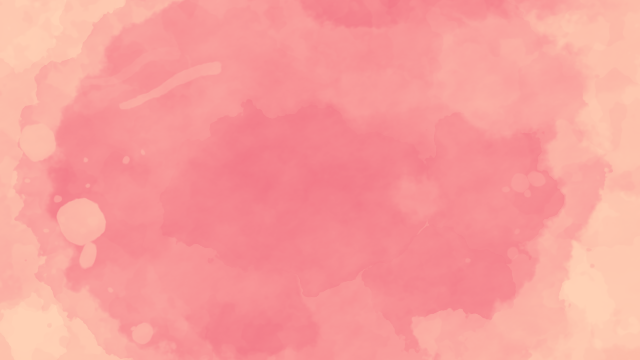
This background is drawn by a Shadertoy shader. Its source:

```glsl
// Layered watercolour washes in rose and cream, with pale drops and brush streaks.
// Noise-warped ellipses set one pigment tone, which a five-colour ramp turns to paint.
// Positions are in canvas heights, measured from the lower left.

const vec3 CREAM  = vec3(1.00, 0.82, 0.71);
const vec3 PEACH  = vec3(0.99, 0.74, 0.665);
const vec3 SALMON = vec3(0.98, 0.645, 0.625);
const vec3 PINK   = vec3(0.97, 0.565, 0.58);
const vec3 ROSE   = vec3(0.95, 0.48, 0.535);

const float PAPER_TONE  = 0.24;  // pigment on bare paper
const float WARP_AMOUNT = 0.13;  // raggedness of the wash edges
const float CLOUD_DEPTH = 0.22;  // broad mottling inside the paint
const float GRAIN_DEPTH = 0.15;  // fine mottling inside the paint
const float BLOOM_DEPTH = 0.055; // step between overlapping thin glazes
const float RIM_DEPTH   = 0.05;  // pigment gathered at a wash edge
const float CRISP = 0.003;
const float SOFT  = 0.04;
const int   DROP_COUNT = 20;

float hash(vec2 p) {
    vec3 q = fract(vec3(p.xyx) * 0.1031);
    q += dot(q, q.yzx + 33.33);
    return fract((q.x + q.y) * q.z);
}

float noise(vec2 p) {
    vec2 cell = floor(p), f = fract(p);
    f = f * f * (3.0 - 2.0 * f);
    vec2 e = vec2(0.0, 1.0);
    return mix(mix(hash(cell), hash(cell + e.yx), f.x),
               mix(hash(cell + e.xy), hash(cell + e.yy), f.x), f.y);
}

// Fractal noise centred on zero.
float fbm(vec2 p) {
    float sum = 0.0, gain = 0.5;
    for (int i = 0; i < 5; i++) {
        sum += gain * (noise(p) - 0.5);
        p = mat2(1.6, 1.2, -1.2, 1.6) * p + 7.3;
        gain *= 0.58;
    }
    return sum;
}

float cover(float dist, float blur) {
    blur = max(blur, 0.7 / iResolution.y);
    return 1.0 - smoothstep(-blur, blur, dist);
}

// Lays an elliptical wash over the tone; crisp washes get a darker rim.
float wash(float tone, vec2 p, vec2 centre, vec2 radii, float target, float blur) {
    float dist = (length((p - centre) / radii) - 1.0) * min(radii.x, radii.y);
    float mask = cover(dist, blur);
    float rim = RIM_DEPTH * exp(-abs(dist) * 80.0) * step(blur, 0.015);
    return mix(tone, target + rim, mask * 0.85);
}

// Hashed round drops inside a box; returns their coverage.
float drops(vec2 p, vec2 corner, vec2 size, float seed) {
    float mask = 0.0;
    for (int i = 0; i < DROP_COUNT; i++) {
        vec2 id = vec2(float(i) * 3.7 + seed, seed);
        vec2 centre = corner + size * vec2(hash(id), hash(id + 11.0));
        float radius = mix(0.006, 0.036, pow(hash(id + 23.0), 3.0));
        mask = max(mask, cover(length(p - centre) - radius, CRISP));
    }
    return mask;
}

// Tapered brush streak from a to b.
float streak(vec2 p, vec2 a, vec2 b, float width) {
    vec2 along = b - a;
    float h = clamp(dot(p - a, along) / dot(along, along), 0.0, 1.0);
    float bend = 0.01 * sin(h * 6.28);
    return cover(length(p - a - along * h + vec2(0.0, bend)) - width * (0.6 + 0.4 * h), CRISP);
}

vec3 pigment(float tone) {
    float t = clamp(tone, 0.0, 1.0) * 4.0;
    vec3 c = mix(CREAM, PEACH, clamp(t, 0.0, 1.0));
    c = mix(c, SALMON, clamp(t - 1.0, 0.0, 1.0));
    c = mix(c, PINK, clamp(t - 2.0, 0.0, 1.0));
    return mix(c, ROSE, clamp(t - 3.0, 0.0, 1.0));
}

void mainImage(out vec4 fragColor, in vec2 fragCoord) {
    vec2 p = fragCoord / iResolution.y;
    p.x *= 16.0 / 9.0 * iResolution.y / iResolution.x;
    vec2 w = p + WARP_AMOUNT * vec2(fbm(p * 9.0), fbm(p * 9.0 + 41.0));
    float t = PAPER_TONE;

    // Broad washes, then the left side
    t = wash(t, w, vec2(0.87, 0.50), vec2(0.82, 0.625), 0.46, CRISP);
    t = wash(t, w, vec2(0.85, 0.50), vec2(0.70, 0.56), 0.74, 0.012);
    t = wash(t, w, vec2(0.33, 0.49), vec2(0.21, 0.23), 0.79, 0.02);
    // Deep rose patches
    t = wash(t, w, vec2(0.97, 0.99), vec2(0.14, 0.075), 0.95, 0.012);
    t = wash(t, w, vec2(1.28, 1.00), vec2(0.28, 0.05), 0.82, SOFT);
    t = wash(t, w, vec2(1.355, 0.48), vec2(0.185, 0.22), 0.83, CRISP);
    t = wash(t, w, vec2(1.23, 0.20), vec2(0.20, 0.165), 0.83, CRISP);
    t = wash(t, w, vec2(0.72, 0.12), vec2(0.19, 0.11), 0.87, 0.012);
    t = wash(t, w, vec2(0.82, 0.455), vec2(0.37, 0.24), 0.84, CRISP);
    t = wash(t, w, vec2(0.88, 0.56), vec2(0.28, 0.14), 0.93, SOFT);
    // Lifted, paler patches
    t = wash(t, w, vec2(1.09, 0.745), vec2(0.23, 0.045), 0.60, 0.02);
    t = wash(t, w, vec2(1.158, 0.456), vec2(0.06, 0.05), 0.64, 0.02);
    t = wash(t, w, vec2(0.60, 0.20), vec2(0.14, 0.06), 0.69, SOFT);
    t = wash(t, w, vec2(0.985, 0.13), vec2(0.07, 0.08), 0.66, SOFT);
    t = wash(t, w, vec2(0.46, 0.61), vec2(0.12, 0.09), 0.64, SOFT);
    t = wash(t, w, vec2(1.41, 0.79), vec2(0.21, 0.16), 0.52, 0.02);
    // Peach and cream margins
    t = wash(t, w, vec2(1.30, 0.05), vec2(0.14, 0.06), 0.44, CRISP);
    t = wash(t, w, vec2(1.48, 0.12), vec2(0.09, 0.08), 0.36, 0.02);
    t = wash(t, w, vec2(0.10, 0.06), vec2(0.105, 0.11), 0.04, CRISP);
    t = wash(t, w, vec2(0.06, 0.95), vec2(0.11, 0.16), 0.06, CRISP);
    t = wash(t, w, vec2(1.75, 0.24), vec2(0.17, 0.22), 0.02, 0.012);
    t = wash(t, w, vec2(1.73, 0.65), vec2(0.10, 0.13), 0.14, 0.02);

    // Thin glazes with ragged borders, stronger towards the margins
    float margin = smoothstep(0.3, 0.85, length((p - vec2(0.88, 0.48)) / vec2(1.0, 0.65)));
    for (int i = 0; i < 3; i++) {
        float field = fbm(p * 4.5 + float(i) * 17.0);
        t += BLOOM_DEPTH * (0.35 + margin) * (0.5 - cover(field - 0.03, 0.02));
    }

    // Drops and streaks
    vec2 d = mix(p, w, 0.25);
    t = wash(t, d, vec2(0.227, 0.385), vec2(0.068, 0.06), 0.24, CRISP);
    t = wash(t, d, vec2(0.243, 0.295), vec2(0.024, 0.034), 0.26, CRISP);
    t = wash(t, d, vec2(0.104, 0.606), vec2(0.047, 0.052), 0.22, CRISP);
    t = mix(t, 0.27, 0.55 * drops(d, vec2(0.02, 0.04), vec2(0.38, 0.55), 5.0));
    t = mix(t, 0.45, 0.45 * drops(d, vec2(1.27, 0.25), vec2(0.40, 0.60), 19.0));
    t = mix(t, 0.35, 0.60 * streak(d, vec2(0.35, 0.715), vec2(0.597, 0.81), 0.018));
    t = mix(t, 0.45, 0.35 * streak(d, vec2(0.24, 0.77), vec2(0.49, 0.85), 0.016));

    // Mottled pigment, broad and fine, faint on the cream
    float load = smoothstep(0.0, 0.5, t);
    t += CLOUD_DEPTH * (0.4 + 0.6 * load) * fbm(w * vec2(5.0, 7.0) + 13.0);
    t += GRAIN_DEPTH * load * fbm(mat2(0.9, -0.4, 0.4, 0.9) * p * vec2(14.0, 22.0) + 29.0);
    fragColor = vec4(pigment(t), 1.0);
}
```
